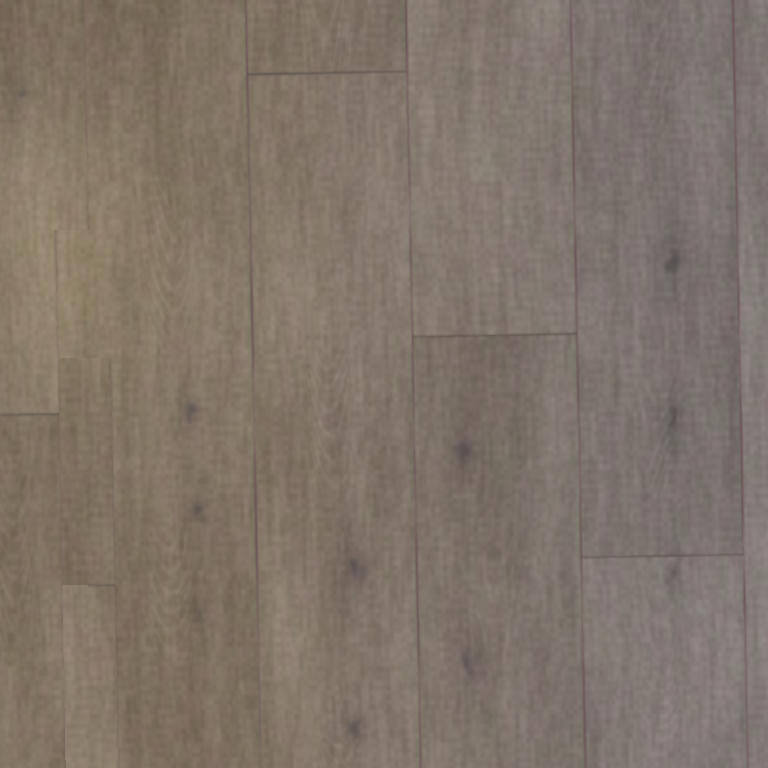
Reproduce this texture procedurally as a WebGL 1 fragment shader.

```glsl
precision highp float;

// Weathered oak floor: wide vertical planks with staggered end joints.
// Slightly skewed columns pick a plank; each one gets a tone, streaks,
// arched grain and knots, with narrow offcuts fitted near the left side.

uniform vec2 u_resolution;

const float PI = 3.14159;
const float PITCH = 0.2113;        // plank width
const float FIRST_SEAM = 0.109;    // first seam along the top edge
const float SLANT = 0.0195;        // sideways drift of seams over the height
const float MID_SHIFT = 0.0033;    // the middle seam sits a little left
const float JOINT_TILT = 0.018;
const float SEAM_WIDTH = 0.0020;
const float JOINT_WIDTH = 0.0020;
const float JOG_TOP = 0.70;        // below this the first seam steps left
const float JOG = 0.043;
const vec2 OFFCUT_ENDS = vec2(0.238, 0.534);
const float OFFCUT_RIGHT = 0.135;

const vec3 WARM = vec3(0.510, 0.453, 0.388);
const vec3 COOL = vec3(0.496, 0.462, 0.447);
const vec3 SEAM = vec3(0.415, 0.325, 0.335);
const vec3 JOINT = vec3(0.360, 0.325, 0.305);
const vec3 KNOT = vec3(0.315, 0.290, 0.295);
const vec3 GLOW = vec3(0.052, 0.049, 0.020);

float hash(vec2 p) {
  return fract(sin(dot(p, vec2(127.1, 311.7))) * 43758.5);
}

float noise(vec2 p) {
  vec2 i = floor(p), f = fract(p);
  f = f * f * (3.0 - 2.0 * f);
  return mix(mix(hash(i), hash(i + vec2(1.0, 0.0)), f.x),
             mix(hash(i + vec2(0.0, 1.0)), hash(i + vec2(1.0, 1.0)), f.x), f.y);
}

float softLine(float d, float width) {
  float w = max(width, 0.6 / u_resolution.y);
  return exp(-d * d / (w * w));
}

// Signed brightness of streaks and arches; x is measured from the plank centre
float woodGrain(vec2 q, float id) {
  float bend = 0.010 * (noise(vec2(id * 3.1, q.y * 7.0)) - 0.5);
  vec2 s = vec2(q.x + bend, q.y) + vec2(id * 1.7, id);
  float streaks = 0.036 * (noise(s * vec2(38.0, 3.5)) - 0.5)
                + 0.040 * (noise(s * vec2(105.0, 14.0)) - 0.5)
                + 0.040 * (noise(s * vec2(200.0, 48.0)) - 0.5)
                + 0.038 * (noise(s * vec2(175.0, 160.0) + 7.3) - 0.5)
                + 0.016 * (noise(s * vec2(45.0, 130.0) + 3.1) - 0.5);
  float x = q.x + 0.005 + bend;
  float arch = q.y - 70.0 * x * x + 0.11 * noise(s * vec2(24.0, 8.0));
  float mask = exp(-x * x / 0.0007)
             * smoothstep(0.45, 0.85, noise(vec2(id * 5.3, q.y * 4.5)));
  return streaks + 0.034 * mask * (pow(0.5 + 0.5 * sin(arch * 220.0), 3.0) - 0.3);
}

// Knots of one column: x is the dark core, y the broad stain around it
vec2 knots(vec2 q, float c) {
  vec2 amount = vec2(0.0);
  float start = 0.463 + c * (-0.4695 + c * (0.3105 - 0.044 * c));
  float spacing = 0.205 - 0.075 * cos(0.5 * PI * c);
  float side = 0.032 * cos(1.5 * c) + 0.020 * mod(c, 2.0);
  vec2 wobble = vec2(noise(q * 75.0), noise(q * 60.0 + 31.0)) - 0.5;
  for (int i = 0; i < 3; i++) {
    vec2 seed = vec2(c + 2.0, float(i) + 5.0);
    vec2 centre = vec2(side + 0.024 * (hash(seed) - 0.5),
                       start - spacing * float(i));
    float size = mix(0.80, 1.10, hash(seed + 3.7)) - 0.1 * float(i);
    vec2 d = (q - centre + 0.013 * wobble) / size;
    amount.x += size * exp(-dot(d * d, vec2(13000.0, 6000.0)));
    amount.y += size * exp(-dot(d * d, vec2(1300.0, 260.0)));
  }
  return min(amount, 1.0);
}

void main() {
  vec2 p = gl_FragCoord.xy / u_resolution;
  vec2 q = vec2(p.x - SLANT * (1.0 - p.y), p.y);
  float fromMid = (q.x - FIRST_SEAM - 2.0 * PITCH) / 0.12;
  q.x += MID_SHIFT * exp(-fromMid * fromMid);

  // Column and plank, with the first seam stepping left lower down
  float firstEdge = FIRST_SEAM - JOG * step(p.y, JOG_TOP);
  float column = floor((q.x - FIRST_SEAM) / PITCH);
  if (column < 0.5) column = step(firstEdge, q.x) - 1.0;
  float local = q.x - FIRST_SEAM - PITCH * column;
  float jointY = 1.206 - 0.3145 * column - 0.0135 * cos(PI * column);
  if (column < 0.0) jointY = 0.46;
  float jointDist = p.y - jointY - JOINT_TILT * (local - 0.5 * PITCH);
  float above = step(0.0, jointDist);
  float id = column + 7.0 * above + 2.0;
  vec2 wood = vec2(local - 0.5 * PITCH, p.y);

  // Offcut strip let into the first full column
  float inStrip = step(firstEdge, q.x) * step(q.x, OFFCUT_RIGHT)
                * step(p.y, OFFCUT_ENDS.y);
  float lowPiece = step(p.y, OFFCUT_ENDS.x);
  id += inStrip * (11.0 + lowPiece);

  // Base colour, plank tone and uneven light
  vec3 color = mix(WARM, COOL, smoothstep(0.18, 0.95, p.x));
  float tone = 0.011 * (2.0 * above - 1.0) * cos(PI * max(column, 0.0));
  color += tone * mix(0.2, 1.0, step(0.5, abs(column)));
  color += inStrip * mix(-0.014, 0.022, lowPiece);
  color += 0.050 * (noise(wood * vec2(14.0, 5.0) + id * 4.0) - 0.5);
  vec2 g = (p - vec2(0.09, 0.66)) / vec2(0.12, 0.16);
  color += GLOW * exp(-dot(g, g));
  color -= 0.04 * smoothstep(0.72, 1.0, p.y) * (1.0 - smoothstep(0.0, 0.25, p.x));

  // Faint colour mottling, grain and knots
  color += vec3(0.014, -0.010, 0.014) * (noise(p * vec2(70.0, 40.0)) - 0.5);
  color += woodGrain(wood, id);
  vec2 knot = knots(wood, column) * (1.0 - inStrip);
  color -= vec3(0.045, 0.045, 0.034) * knot.y;
  color = mix(color, KNOT, 0.68 * knot.x);

  // Seams: a reddish line with a faint green fringe on its left
  float nearest = floor((q.x - FIRST_SEAM) / PITCH + 0.5);
  float isFirst = 1.0 - step(0.5, nearest);
  float seamX = mix(FIRST_SEAM + PITCH * nearest, firstEdge, isFirst);
  float wear = mix(0.20, 0.85, noise(vec2(nearest * 9.0, p.y * 18.0)));
  wear *= mix(1.0, 0.35, isFirst);
  color += vec3(-0.025, 0.006, -0.018) * wear * softLine(q.x - seamX + 0.004, 0.0025);
  color = mix(color, SEAM, wear * softLine(q.x - seamX, SEAM_WIDTH));

  // End joints and offcut outlines
  float jointWear = mix(0.40, 0.75, noise(vec2(p.x * 25.0, column * 5.0)));
  color = mix(color, JOINT, jointWear * softLine(jointDist, JOINT_WIDTH));
  float stripEnd = softLine(p.y - OFFCUT_ENDS.x, JOINT_WIDTH) * step(0.10, q.x);
  float stripSide = softLine(q.x - OFFCUT_RIGHT, SEAM_WIDTH) * step(p.y, OFFCUT_ENDS.y);
  color = mix(color, JOINT, 0.45 * stripEnd * inStrip + 0.20 * stripSide);
  gl_FragColor = vec4(color, 1.0);
}
```
